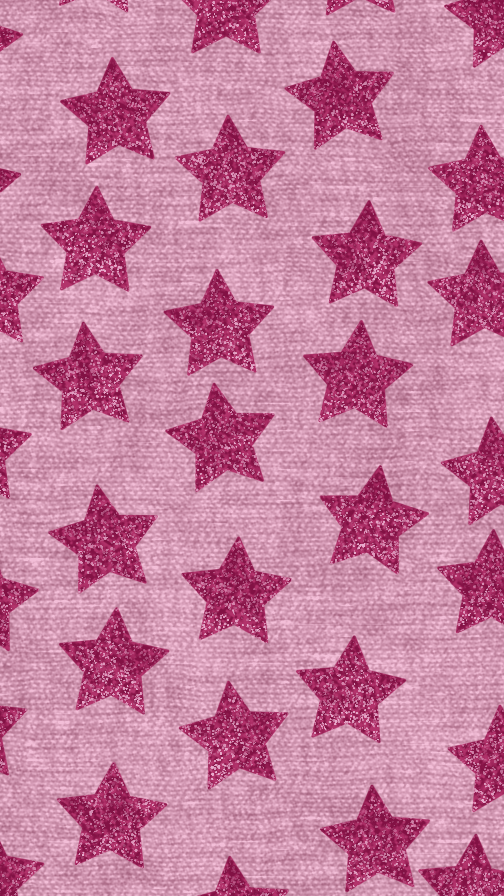
A WebGL 1 fragment shader for this pattern:

```glsl
precision highp float;
// Glittering raspberry stars scattered over a pink woven linen cloth.

uniform vec2 u_resolution;

// All lengths are fractions of the canvas width.
#define CELL vec2(0.25, 0.288)   // spacing of the stars
#define COLUMN_SHIFT 0.09        // sideways start of the star columns
#define JITTER 0.3               // wander of a star inside its cell
#define TILT 0.16                // largest turn of a star, radians
#define STAR_RADIUS 0.118
#define INNER_RATIO 0.51
#define TIP_ROUNDING 0.003
#define THREADS 106.0            // threads across the width
#define GRAINS 190.0             // glitter grains across the width

const float PI = 3.14159265;
const vec3 THREAD_DARK  = vec3(0.70, 0.45, 0.56);
const vec3 THREAD_LIGHT = vec3(0.93, 0.72, 0.82);
const vec3 GLITTER_DEEP = vec3(0.51, 0.065, 0.265);
const vec3 GLITTER_ROSE = vec3(0.70, 0.20, 0.42);
const vec3 GLITTER_PALE = vec3(0.91, 0.67, 0.80);

float hash(vec2 p) {
  return fract(sin(dot(p, vec2(127.1, 311.7))) * 43758.5453);
}

float noise(vec2 p) {
  vec2 i = floor(p);
  vec2 f = fract(p);
  f = f * f * (3.0 - 2.0 * f);
  float low  = mix(hash(i), hash(i + vec2(1.0, 0.0)), f.x);
  float high = mix(hash(i + vec2(0.0, 1.0)), hash(i + 1.0), f.x);
  return mix(low, high, f.y);
}

vec2 rotate(vec2 p, float turn) {
  float c = cos(turn);
  float s = sin(turn);
  return mat2(c, s, -s, c) * p;
}

// Signed distance to a five-pointed star, negative inside.
float starDistance(vec2 p) {
  float sector = PI / 5.0;
  float angle = abs(mod(atan(p.x, p.y) + sector, 2.0 * sector) - sector);
  float radius = STAR_RADIUS - 2.0 * TIP_ROUNDING;
  vec2 tip = vec2(radius, 0.0);
  vec2 notch = radius * INNER_RATIO * vec2(cos(sector), sin(sector));
  vec2 edge = notch - tip;
  vec2 q = length(p) * vec2(cos(angle), sin(angle)) - tip;
  float along = clamp(dot(q, edge) / dot(edge, edge), 0.0, 1.0);
  float side = edge.x * q.y - edge.y * q.x;
  return -sign(side) * length(q - edge * along) - TIP_ROUNDING;
}

// Nearest star of a staggered, jittered grid: x = distance, yz = local position.
vec3 nearestStar(vec2 p) {
  p.x -= COLUMN_SHIFT;
  vec3 best = vec3(1.0, 0.0, 0.0);
  for (int i = -1; i <= 1; i++) {
    float column = floor(p.x / CELL.x) + float(i);
    float stagger = 0.5 * mod(column, 2.0);
    for (int j = -1; j <= 1; j++) {
      vec2 id = vec2(column, floor(p.y / CELL.y - stagger) + float(j));
      vec2 wander = JITTER * (vec2(hash(id + 3.7), hash(id + 8.2)) - 0.5);
      vec2 local = p - (id + 0.5 + vec2(0.0, stagger) + wander) * CELL;
      local = rotate(local, TILT * (2.0 * hash(id + 5.1) - 1.0));
      float d = starDistance(local);
      if (d < best.x) best = vec3(d, local);
    }
  }
  return best;
}

// Rows of offset stitches with uneven threads, fine fibres and pale slubs.
vec3 linen(vec2 p) {
  float bend = noise(p * 12.0) + 0.3 * noise(p * 45.0);
  vec2 q = p * THREADS + vec2(0.0, bend);
  float row = floor(q.y);
  float across = cos(2.0 * PI * (q.y - 0.5));
  float phase = 0.5 * row + 0.3 * hash(vec2(row, 2.0)) + 0.5 * noise(p * 40.0);
  float stitches = cos(2.0 * PI * (0.62 * q.x + phase));
  float weft = noise(vec2(p.x * 15.0, q.y)) - 0.5;
  float warp = noise(p * vec2(THREADS, 20.0) + 9.0) - 0.5;
  float fibre = noise(rotate(p, 0.5) * 260.0) - 0.5;
  float patches = noise(p * 5.0) - 0.5;
  float tone = 0.53 + 0.17 * across + 0.13 * stitches * (1.0 + across);
  tone += 0.4 * weft + 0.3 * warp + 0.65 * fibre + 0.15 * patches;
  tone += 0.45 * smoothstep(0.84, 0.97, noise(p * vec2(16.0, 130.0) + 70.0));
  return mix(THREAD_DARK, THREAD_LIGHT, clamp(tone, -0.15, 1.1));
}

// One small fleck of random place, size and brightness per cell.
float fleck(vec2 p) {
  vec2 id = floor(p);
  vec2 centre = 0.3 + 0.4 * vec2(hash(id + 1.3), hash(id + 6.9));
  float size = mix(0.4, 0.75, hash(id + 4.4));
  float glow = smoothstep(0.6, 0.95, hash(id + 2.6));
  return glow * smoothstep(size, 0.5 * size, length(p - id - centre));
}

// Deep base, rose grains and scattered pale flecks, brighter low down.
vec3 glitter(vec2 p, vec2 local) {
  float lift = 0.6 * (noise(p * 28.0) - 0.5) - 0.3 * local.y / STAR_RADIUS;
  float grain = noise(rotate(p, 0.6) * GRAINS) + 0.4 * lift;
  float flecks = fleck(rotate(p, 0.4) * GRAINS * 0.85);
  flecks = max(flecks, fleck(rotate(p, 1.1) * GRAINS * 1.2 + 31.0));
  vec3 color = mix(GLITTER_DEEP, GLITTER_ROSE, smoothstep(0.15, 0.9, grain));
  return mix(color, GLITTER_PALE, clamp(flecks * (0.72 + lift), 0.0, 1.0));
}

void main() {
  vec2 p = gl_FragCoord.xy / u_resolution.x;
  float soft = 0.8 / u_resolution.x;
  vec3 star = nearestStar(p);
  vec3 sparkle = glitter(p, star.yz);
  sparkle = mix(sparkle, GLITTER_ROSE, 0.35 * smoothstep(-0.005, 0.0, star.x));
  vec3 color = mix(linen(p), sparkle, smoothstep(soft, -soft, star.x));
  gl_FragColor = vec4(color, 1.0);
}
```
